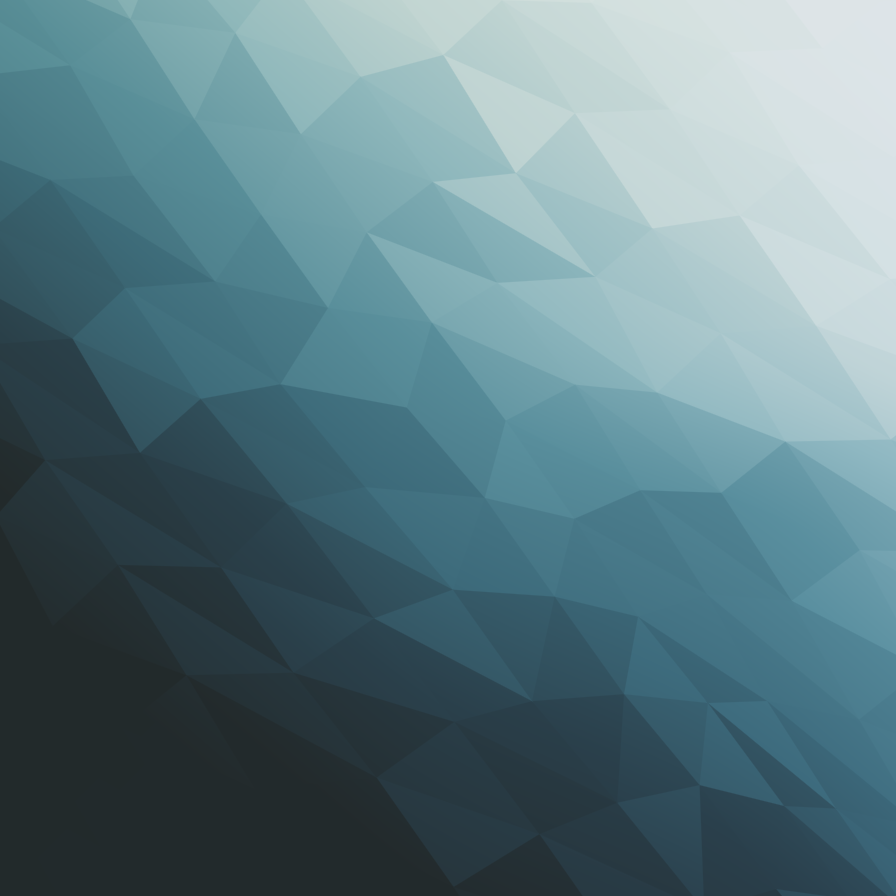
Write a Shadertoy shader that draws this background.

```glsl
// A low-poly sheet of triangles fading from charcoal through teal to pale mist.
// A sheared, gently warped lattice is split into triangles; each facet takes
// its shade from a diagonal light field, offset by a hash.

const vec3 RAMP[8] = vec3[8](
    vec3(0.135, 0.165, 0.170), vec3(0.165, 0.250, 0.290),
    vec3(0.240, 0.420, 0.480), vec3(0.350, 0.560, 0.610),
    vec3(0.560, 0.720, 0.745), vec3(0.750, 0.830, 0.830),
    vec3(0.830, 0.880, 0.880), vec3(0.865, 0.895, 0.905));

const float COLUMN_GAP = 0.1068;
const float ROW_GAP = 0.1224;
const float COLUMN_LEAN = 0.70;
const float COLUMN_RISE = 0.0326;
const vec2 LATTICE_ORIGIN = vec2(0.0182, 0.5378);
const float LEAN_PIVOT = 0.4557;
const float FLIPPED_COLUMN = 4.0;

float hash(vec2 p) {
    return fract(sin(dot(p, vec2(127.1, 311.7))) * 43758.5453);
}

float bump(float x, float center, float sharpness) {
    float d = x - center;
    return exp(-d * d * sharpness);
}

// Lattice node (column, row) to its place on the sheet, y pointing down.
vec2 nodePosition(vec2 node) {
    float stagger = 0.013 * (1.0 + cos(3.14159 * node.x))
                  + 0.039 * bump(node.x, 4.0, 1.0);
    float rowGap = ROW_GAP - 0.017 * bump(node.x, 4.5, 0.5);
    float y = LATTICE_ORIGIN.y - COLUMN_RISE * node.x - stagger + rowGap * node.y;
    float bow = 0.0117 * max(node.y, 0.0) * sin(0.75 * (node.x - 1.0));
    float x = LATTICE_ORIGIN.x + COLUMN_GAP * node.x
            + COLUMN_LEAN * (y - LEAN_PIVOT) + bow;
    vec2 jitter = vec2(hash(node), hash(node + 57.0)) - 0.5;
    return vec2(x, y) + 0.014 * jitter;
}

// Approximate inverse of nodePosition, without its warp.
vec2 latticeCoord(vec2 p) {
    float column = (p.x - LATTICE_ORIGIN.x
                 - COLUMN_LEAN * (p.y - LEAN_PIVOT)) / COLUMN_GAP;
    float row = (p.y - LATTICE_ORIGIN.y + COLUMN_RISE * column) / ROW_GAP;
    return vec2(column, row);
}

float cross2(vec2 a, vec2 b) {
    return a.x * b.y - a.y * b.x;
}

float edgeDistance(vec2 p, vec2 a, vec2 b) {
    return cross2(normalize(b - a), p - a);
}

// Fraction of a pixel covered by triangle abc.
float coverage(vec2 p, vec2 a, vec2 b, vec2 c, float pixel) {
    float side = sign(cross2(b - a, c - a));
    float d = min(side * edgeDistance(p, a, b),
              min(side * edgeDistance(p, b, c), side * edgeDistance(p, c, a)));
    return clamp(0.5 + d / pixel, 0.0, 1.0);
}

// Diagonal light, dimmed toward the lower right.
float lightField(vec2 p) {
    float shade = smoothstep(0.4, 0.9, p.x) * smoothstep(0.36, 0.58, p.y);
    return dot(p, vec2(0.65, -0.76)) - 0.11 * shade;
}

vec3 rampColor(float light) {
    float s = clamp((light + 0.45) / 0.15, 0.0, 6.999);
    int k = int(s);
    return mix(RAMP[k], RAMP[k + 1], fract(s));
}

// Facet colour in rgb, weighted by its coverage in alpha.
vec4 facet(vec2 p, vec2 a, vec2 b, vec2 c, vec2 id, float pixel) {
    float cover = coverage(p, a, b, c, pixel);
    vec2 samplePoint = mix((a + b + c) / 3.0, p, 0.5);
    float light = lightField(samplePoint) + 0.085 * (hash(id + 19.3) - 0.5);
    vec3 color = rampColor(light);
    // Greener toward the top left, bluer toward the bottom right.
    color.b += 0.035 * (samplePoint.x + samplePoint.y - 0.9) * color.g;
    return vec4(color * cover, cover);
}

void mainImage(out vec4 fragColor, in vec2 fragCoord) {
    vec2 p = fragCoord / iResolution.xy;
    p.y = 1.0 - p.y;
    float pixel = 1.2 / min(iResolution.x, iResolution.y);
    vec2 home = floor(latticeCoord(p));

    // Gather the two triangles of every nearby cell.
    vec4 sum = vec4(0.0);
    for (int i = -1; i <= 1; i++) {
        for (int j = -2; j <= 2; j++) {
            vec2 cell = home + vec2(i, j);
            vec2 a = nodePosition(cell);
            vec2 b = nodePosition(cell + vec2(1.0, 0.0));
            vec2 c = nodePosition(cell + vec2(1.0, 1.0));
            vec2 d = nodePosition(cell + vec2(0.0, 1.0));
            bool flipped = abs(cell.x - FLIPPED_COLUMN) < 0.5;
            sum += facet(p, a, b, flipped ? d : c, cell, pixel);
            sum += facet(p, flipped ? b : a, c, d, cell + 0.5, pixel);
        }
    }
    vec3 color = sum.a > 0.001 ? sum.rgb / sum.a : rampColor(lightField(p));
    fragColor = vec4(color, 1.0);
}
```
